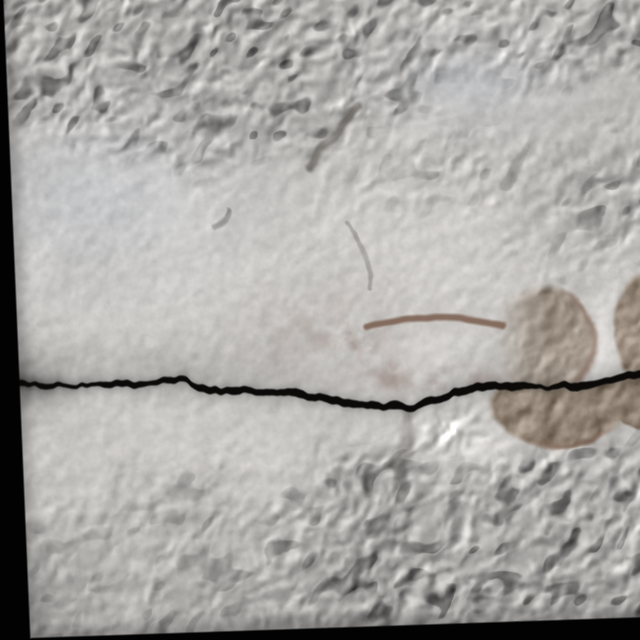
Write a WebGL 2 fragment shader that draws this texture.

```glsl
#version 300 es
precision highp float;
// Weathered plaster wall with a dark horizontal crack, brown stains and a tilted black border.
uniform vec2 u_resolution;
out vec4 fragColor;

#define SMOOTH_TONE 0.785
#define ROUGH_TONE 0.69
#define RELIEF 0.62
#define GRAIN 0.09
#define CRACK_WIDTH 0.0042
#define STAIN_COLOR vec3(0.55, 0.49, 0.43)
#define RUST_COLOR vec3(0.47, 0.36, 0.30)
#define BORDER_COLOR vec3(0.008)

float hash(vec2 p) {
  vec3 q = fract(p.xyx * vec3(0.1031, 0.1030, 0.0973));
  q += dot(q, q.yzx + 33.33);
  return fract((q.x + q.y) * q.z);
}

float noise(vec2 p) {
  vec2 i = floor(p), f = fract(p);
  f = f * f * (3.0 - 2.0 * f);
  return mix(mix(hash(i), hash(i + vec2(1, 0)), f.x),
             mix(hash(i + vec2(0, 1)), hash(i + vec2(1, 1)), f.x), f.y);
}

float fbm(vec2 p) {
  float sum = 0.0, amp = 0.5;
  for (int i = 0; i < 4; i++) {
    sum += amp * noise(p);
    p = mat2(1.6, 1.2, -1.2, 1.6) * p + 7.3;
    amp *= 0.5;
  }
  return sum;
}

float glow(vec2 p, vec2 center, vec2 radius) {
  vec2 d = (p - center) / radius;
  return exp(-dot(d, d));
}

float ellipse(vec2 p, vec2 center, vec2 radius) {
  return length((p - center) / radius) - 1.0;
}

// Soft stroke from a to b, bowed sideways by bend
float stroke(vec2 p, vec2 a, vec2 b, float bend, float width) {
  vec2 ab = b - a;
  float t = clamp(dot(p - a, ab) / dot(ab, ab), 0.0, 1.0);
  vec2 side = normalize(vec2(-ab.y, ab.x));
  float d = length(p - a - ab * t - side * bend * 4.0 * t * (1.0 - t));
  return smoothstep(width, width * 0.2, d);
}

// Lumpy height field, leaning to the right
float height(vec2 p) {
  vec2 q = vec2(p.x - 0.35 * p.y, p.y * 0.85);
  return 0.65 * noise(q * 58.0) + 0.35 * noise(q * 112.0 + 9.0);
}

float crackHeight(float x) {
  float y = 0.399 + 0.006 * exp(-pow((x - 0.27) / 0.05, 2.0));
  y -= 0.008 * smoothstep(0.28, 0.33, x) + 0.026 * smoothstep(0.38, 0.63, x);
  y += 0.031 * smoothstep(0.64, 0.75, x) + 0.018 * smoothstep(0.88, 1.0, x);
  return y + 0.007 * (noise(vec2(x * 42.0, 3.0)) - 0.5) + 0.004 * (noise(vec2(x * 110.0, 8.0)) - 0.5);
}

void main() {
  vec2 uv = gl_FragCoord.xy / u_resolution;
  float px = 1.0 / min(u_resolution.x, u_resolution.y);
  float cloud = fbm(uv * 7.0) - 0.47;
  vec2 warped = uv + 0.022 * (vec2(fbm(uv * 19.0), fbm(uv * 19.0 + 40.0)) - 0.47);

  // Rough zones: top, right flank and lower right
  float topEdge = 0.79 - 0.06 * glow(uv, vec2(0.43, 0.75), vec2(0.12, 0.3)) + 0.05 * smoothstep(0.5, 0.7, uv.x);
  float rough = smoothstep(-0.04, 0.06, uv.y - topEdge + 0.2 * cloud);
  rough *= 1.0 - 0.6 * glow(uv, vec2(0.74, 0.87), vec2(0.11, 0.06));
  rough = max(rough, 0.85 * glow(uv, vec2(0.97, 0.68), vec2(0.15, 0.10)));
  rough = max(rough, 0.5 * glow(uv, vec2(0.72, 0.73), vec2(0.2, 0.07)));
  float low = smoothstep(0.29, 0.20, uv.y - 0.05 * uv.x + 0.2 * cloud);
  rough = max(rough, low * mix(0.35, 1.0, smoothstep(0.2, 0.65, uv.x)));

  // Broad tone
  float tone = mix(SMOOTH_TONE, ROUGH_TONE, rough) + 0.12 * cloud;
  tone += 0.035 * glow(uv, vec2(0.7, 0.6), vec2(0.25, 0.1)) - 0.05 * smoothstep(0.3, 0.0, uv.y);
  tone -= 0.07 * glow(uv, vec2(0.2, 0.43), vec2(0.35, 0.04));
  tone -= 0.06 * smoothstep(0.25, 0.0, uv.x) * smoothstep(0.3, 0.1, uv.y);

  // Relief lit from the upper left, with small pits
  vec2 lightStep = vec2(0.0035, -0.004);
  float slope = height(warped + lightStep) - height(warped - lightStep);
  tone += RELIEF * slope * mix(0.12, 0.68, rough);
  float pits = smoothstep(0.62, 0.84, noise(vec2(warped.x - 0.5 * warped.y, warped.y) * 48.0 + 21.0));
  tone -= pits * 0.22 * rough;
  tone += GRAIN * (fbm(uv * 95.0) - 0.47);
  vec3 color = tone * vec3(1.0, 0.988, 0.972);
  color += vec3(-0.012, 0.0, 0.018) * (glow(uv, vec2(0.15, 0.69), vec2(0.2, 0.13)) + glow(uv, vec2(0.74, 0.87), vec2(0.12, 0.06)));

  // Brown stains with darker rims
  float crackY = crackHeight(uv.x);
  float above = smoothstep(-0.004, 0.004, uv.y - crackY);
  float upper = ellipse(warped, vec2(0.85, 0.463), vec2(0.076, 0.085));
  float lower = ellipse(warped, vec2(0.875, 0.367), vec2(0.105, 0.066));
  float flank = min(ellipse(warped, vec2(1.02, 0.480), vec2(0.062, 0.092)), ellipse(warped, vec2(1.0, 0.375), vec2(0.05, 0.045)));
  float upperMask = smoothstep(0.12, -0.12, upper) * above * smoothstep(0.75, 0.86, uv.x);
  float lowerMask = smoothstep(0.08, -0.08, lower) * (1.0 - above);
  float stain = max(max(upperMask * 0.72, lowerMask * 0.9), smoothstep(0.08, -0.08, flank) * 0.9);
  vec3 stainTint = STAIN_COLOR + 0.3 * cloud + 0.30 * slope + 0.22 * (fbm(uv * 55.0) - 0.47);
  color = mix(color, stainTint, stain);
  float rim = exp(-pow(upper / 0.07, 2.0)) * above * smoothstep(0.86, 0.91, uv.x);
  rim += exp(-pow((lower + 0.03) / 0.07, 2.0)) * smoothstep(0.34, 0.315, uv.y) * smoothstep(0.8, 0.87, uv.x);
  color = mix(color, RUST_COLOR, 0.55 * min(rim, 1.0));
  color += 0.07 * glow(uv, vec2(0.938, 0.465), vec2(0.014, 0.05));

  // Rusty hollow: arched lip, faint left side and bright floor
  float haze = glow(uv, vec2(0.52, 0.475), vec2(0.11, 0.055)) * 0.35 + glow(uv, vec2(0.70, 0.405), vec2(0.09, 0.018)) * 0.6;
  haze += stroke(warped, vec2(0.555, 0.485), vec2(0.605, 0.412), -0.005, 0.03) * 0.45;
  color = mix(color, vec3(0.58, 0.51, 0.48), haze * smoothstep(0.25, 0.65, fbm(uv * 32.0)) * above);
  color += 0.05 * glow(uv, vec2(0.67, 0.455), vec2(0.075, 0.03));
  vec2 lip = uv + 0.003 * (noise(uv * 60.0) - 0.5);
  color = mix(color, RUST_COLOR, 0.85 * stroke(lip, vec2(0.573, 0.489), vec2(0.785, 0.491), 0.014, 0.0085));

  // Scars, groove and pale chipped ledge
  float scar = stroke(warped, vec2(0.485, 0.735), vec2(0.56, 0.835), 0.008, 0.012) * 0.75;
  scar += stroke(warped, vec2(0.545, 0.655), vec2(0.58, 0.55), 0.008, 0.006) * 0.4;
  scar += stroke(warped, vec2(0.33, 0.645), vec2(0.36, 0.67), -0.004, 0.007) * 0.5;
  scar += stroke(warped, vec2(0.633, 0.36), vec2(0.627, 0.26), 0.0, 0.014) * 0.35;
  color = mix(color, vec3(0.33, 0.31, 0.29), scar * (0.6 + 0.4 * noise(uv * 70.0)));
  float chips = glow(uv, vec2(0.71, 0.325), vec2(0.06, 0.035));
  color += chips * (0.04 + 0.45 * slope) + 0.07 * glow(uv, vec2(0.88, 0.28), vec2(0.13, 0.015));

  // Crack with soft shade, thinning at the left and inside the stain
  float gap = abs(uv.y - crackY);
  float width = CRACK_WIDTH * (0.6 + 0.5 * smoothstep(0.1, 0.5, uv.x) + 0.5 * (noise(vec2(uv.x * 60.0, 5.0)) - 0.5));
  width *= 1.0 - 0.65 * glow(uv, vec2(0.85, 0.396), vec2(0.03, 0.2));
  float shade = exp(-gap / 0.009) * 0.38 + 0.4 * exp(-gap / 0.03) * smoothstep(0.15, 0.02, uv.x);
  color *= 1.0 - shade;
  color = mix(color, vec3(0.045, 0.04, 0.035), smoothstep(width + 0.002 + px, width - 0.001, gap));

  // Slanted black border at the left and bottom
  float inside = min(uv.x - mix(0.047, 0.005, uv.y), uv.y - mix(0.001, 0.035, uv.x));
  color *= 0.8 + 0.2 * smoothstep(0.0, 0.03, inside);
  color = mix(BORDER_COLOR, color, smoothstep(-px, px + 0.001, inside));
  fragColor = vec4(clamp(color, 0.0, 1.0), 1.0);
}
```
